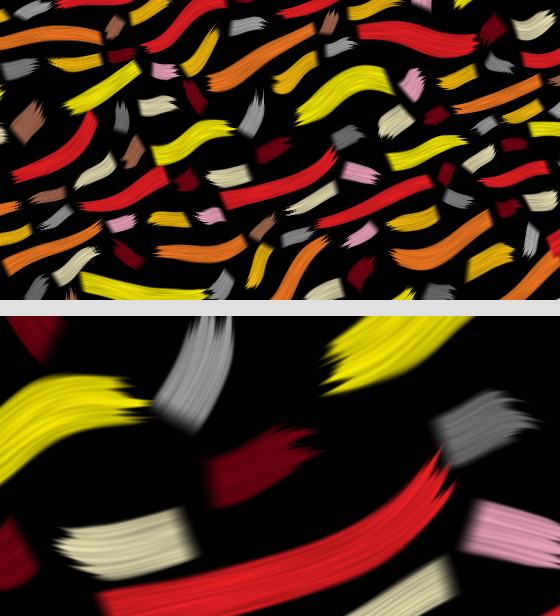
Top: the whole. Bottom: its middle third, enlarged.
Give the GLSL for this pattern, as a WebGL 1 fragment shader.

```glsl
precision highp float;
// Scattered, curved dry-brush strokes in warm colours on black.
uniform vec2 u_resolution;

const float ROW_HEIGHT = 0.112;
const float PERIOD = 0.80;
const float SLANT = 0.38;

const vec3 BLACK = vec3(0.004, 0.003, 0.003);
const vec3 RED = vec3(0.85, 0.11, 0.13);
const vec3 ORANGE = vec3(0.89, 0.44, 0.12);
const vec3 YELLOW = vec3(0.90, 0.85, 0.01);
const vec3 OCHRE = vec3(0.88, 0.67, 0.04);
const vec3 CREAM = vec3(0.83, 0.80, 0.63);
const vec3 GREY = vec3(0.53, 0.53, 0.53);
const vec3 PINK = vec3(0.87, 0.60, 0.70);
const vec3 BROWN = vec3(0.60, 0.38, 0.28);
const vec3 MAROON = vec3(0.42, 0.005, 0.06);

float hash(vec2 p) {
  return fract(sin(dot(p, vec2(127.1, 311.7))) * 43758.55);
}

vec2 rotate(vec2 p, float angle) {
  float c = cos(angle), s = sin(angle);
  return vec2(c * p.x + s * p.y, c * p.y - s * p.x);
}

float cornerGradient(vec2 cell, vec2 offset) {
  float angle = 6.2832 * hash(cell);
  return dot(vec2(cos(angle), sin(angle)), offset);
}

float gradientNoise(vec2 p) {
  vec2 i = floor(p), f = fract(p);
  vec2 w = f * f * f * (f * (f * 6.0 - 15.0) + 10.0);
  vec2 e = vec2(1.0, 0.0);
  float low = mix(cornerGradient(i, f), cornerGradient(i + e, f - e), w.x);
  float high = mix(cornerGradient(i + e.yx, f - e.yx), cornerGradient(i + 1.0, f - 1.0), w.x);
  return mix(low, high, w.y);
}

// Picks paint by stroke kind: 0 long, 1 medium, 2 small.
vec3 paintColor(float kind, float pick) {
  vec3 longPaint = mix(RED, mix(ORANGE, YELLOW, step(0.68, pick)), step(0.38, pick));
  vec3 mediumPaint = mix(OCHRE, CREAM, step(0.44, pick));
  vec3 warmSmall = mix(MAROON, BROWN, step(0.36, pick));
  vec3 coolSmall = mix(PINK, GREY * (0.75 + 0.5 * fract(pick * 7.3)), step(0.67, pick));
  vec3 smallPaint = mix(warmSmall, coolSmall, step(0.51, pick));
  return mix(longPaint, mix(mediumPaint, smallPaint, step(1.5, kind)), step(0.5, kind));
}

// Returns coverage and bristle shading of one stroke lying along x.
vec2 brushStroke(vec2 p, vec2 halfSize, float bend, float sway, float seed, float soft) {
  float x = p.x / halfSize.x;
  float y = p.y - bend * (x * x - 0.4) - sway * sin(2.8 * x);
  float heading = mix(-1.0, 1.0, step(0.45, fract(seed * 5.7)));
  float along = p.x * heading;
  float v = y / halfSize.y;
  float clump = gradientNoise(vec2(v * 3.2 + seed * 50.0, along * 9.0));
  float hair = gradientNoise(vec2(v * 7.5 + seed * 90.0, along * 11.0 + 4.0));

  // Soft, square start; tapered tip split by bristles.
  float taper = 1.0 - 0.28 * smoothstep(0.2, 1.0, x * heading);
  float side = halfSize.y * (taper + 0.12 * clump) - abs(y);
  float tip = halfSize.x - 0.006 - 0.010 * v * v + 0.034 * clump + 0.018 * hair;
  float coverage = smoothstep(-soft, soft, side);
  coverage *= smoothstep(-halfSize.x - 0.006, -halfSize.x + 0.020, along);
  coverage *= 1.0 - smoothstep(tip - 0.020, tip + 0.006, along);

  float shade = 0.96 + 0.20 * hair + 0.13 * clump - 0.11 * v * v;
  return vec2(coverage, shade);
}

// Paints the nearest stroke of one repeating slot; turn holds mean and spread.
vec3 paintSlot(vec3 base, vec2 p, float row, float center, vec2 halfSize, float kind, vec2 turn, float soft) {
  float along = p.x - center - PERIOD * (0.37 * row + 0.12 * hash(vec2(row, 8.0)));
  float column = floor(along / PERIOD + 0.5);
  vec2 id = vec2(column + center * 10.0, row);
  float seed = hash(id);
  float lift = 0.010 * (hash(id + 1.7) - 0.5);
  vec2 local = vec2(along - column * PERIOD, p.y - (row + 0.5) * ROW_HEIGHT - lift);
  local = rotate(local, turn.x + turn.y * (2.0 * hash(id + 3.1) - 1.0));
  vec2 size = halfSize * vec2(0.86 + 0.22 * seed, 0.92 + 0.16 * hash(id + 5.3));
  float bend = size.x * 0.34 * (hash(id + 7.7) - 0.35);
  float sway = size.x * 0.26 * (hash(id + 9.2) - 0.45);
  vec2 stroke = brushStroke(local, size, bend, sway, seed, soft);
  float pick = fract(row * 0.618 + column * 0.414 + center * 3.7 + 0.12 * seed);
  return mix(base, paintColor(kind, pick) * stroke.y, stroke.x);
}

void main() {
  vec2 p = gl_FragCoord.xy / u_resolution.y;
  float soft = max(0.0035, 0.9 / u_resolution.y);

  // A broad warp swings direction and spacing across the canvas.
  vec2 warp = vec2(gradientNoise(p * 1.9 + 3.0), gradientNoise(p * 1.9 + 17.0));
  vec2 q = rotate(p + vec2(0.10, 0.17) * warp, SLANT);

  // Each row repeats a long, a small, a medium and a small stroke.
  vec3 color = BLACK;
  float nearestRow = floor(q.y / ROW_HEIGHT);
  for (int i = -1; i <= 1; i++) {
    float row = nearestRow + float(i);
    color = paintSlot(color, q, row, 0.165, vec2(0.175, 0.029), 0.0, vec2(0.02, 0.20), soft);
    color = paintSlot(color, q, row, 0.405, vec2(0.055, 0.026), 2.0, vec2(0.10, 1.10), soft);
    color = paintSlot(color, q, row, 0.560, vec2(0.086, 0.028), 1.0, vec2(0.15, 0.40), soft);
    color = paintSlot(color, q, row, 0.718, vec2(0.059, 0.026), 2.0, vec2(0.10, 1.10), soft);
  }
  gl_FragColor = vec4(clamp(color, 0.0, 1.0), 1.0);
}
```
